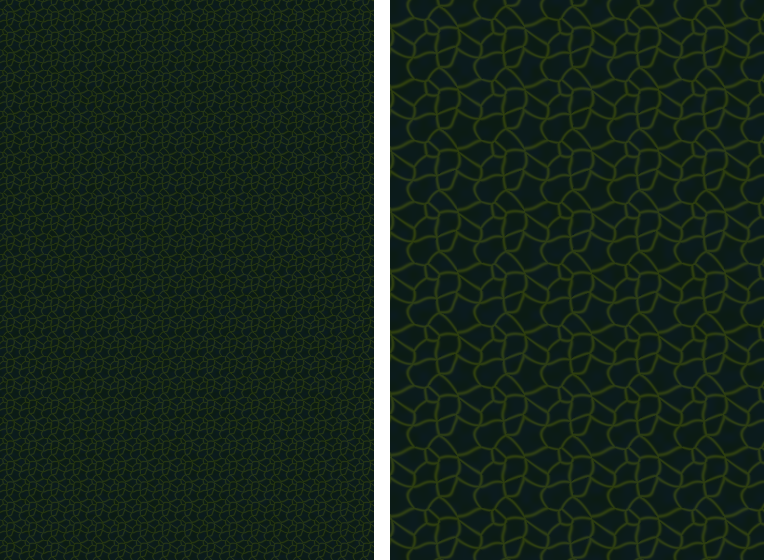
Left: the whole. Right: its middle third, enlarged.
Give the GLSL for this pattern, as a Shadertoy shader.

```glsl
// Thin olive crackle lines on a dark teal-green ground, in a small repeating tile.
// Each tile is a wrapped 3 x 3 weighted Voronoi diagram; unequal weights bend
// the cell borders into arcs, and a periodic sine warp makes them wander.

const float CELLS = 3.0; // cells along each side of one tile

float hash(vec2 p) {
    return fract(sin(dot(p, vec2(127.1, 311.7))) * 43758.5453);
}

float noise(vec2 p) {
    vec2 i = floor(p), f = fract(p);
    f = f * f * (3.0 - 2.0 * f);
    return mix(mix(hash(i), hash(i + vec2(1, 0)), f.x),
               mix(hash(i + vec2(0, 1)), hash(i + vec2(1, 1)), f.x), f.y);
}

// Approximate distance to the nearest border between weighted cells
float borderDistance(vec2 p) {
    vec2 base = floor(p);
    float nearest = 1e3, second = 1e3;
    vec2 nearestGrad = vec2(0), secondGrad = vec2(0);
    for (int y = -2; y <= 2; y++)
    for (int x = -2; x <= 2; x++) {
        vec2 cell = base + vec2(x, y);
        vec2 id = mod(cell, CELLS);
        vec2 jitter = vec2(hash(id + 3.0), hash(id + 17.0));
        float weight = mix(0.65, 1.4, hash(id + 41.0));
        vec2 offset = p - cell - mix(vec2(0.08), vec2(0.92), jitter);
        float len = length(offset);
        float d = len / weight;
        vec2 grad = offset / (max(len, 1e-4) * weight);
        if (d < nearest) {
            second = nearest;
            secondGrad = nearestGrad;
            nearest = d;
            nearestGrad = grad;
        } else if (d < second) {
            second = d;
            secondGrad = grad;
        }
    }
    return (second - nearest) / max(length(secondGrad - nearestGrad), 0.4);
}

// Bell-shaped line that widens and fades together as pixels grow
float softLine(float d, float radius, float pixel) {
    float spread = length(vec2(radius, 0.5 * pixel));
    return radius / spread * exp(-d * d / (spread * spread));
}

void mainImage(out vec4 fragColor, in vec2 fragCoord) {
    vec2 uv = fragCoord / iResolution.xy;

    // 16.8 tiles across and 27.4 down
    vec2 p = uv * vec2(16.8, 27.4) * CELLS;
    float pixel = 52.0 / iResolution.x;

    // Warp with whole waves per tile, so the repeat stays seamless
    vec2 phase = p * 6.28319 / CELLS;
    p += 0.16 * sin(phase.yx + vec2(0.6, 2.1));
    p += 0.06 * sin(phase.yx * 2.0 + phase);

    float line = softLine(borderDistance(p), 0.075, pixel);

    // Olive lines over the ground, with a faint fine-grained drift in blue
    vec3 color = mix(vec3(0.045, 0.105, 0.097), vec3(0.185, 0.250, 0.074), line);
    color.b += 0.05 * (noise(uv * vec2(110.0, 165.0)) - 0.5);

    fragColor = vec4(color, 1.0);
}
```
